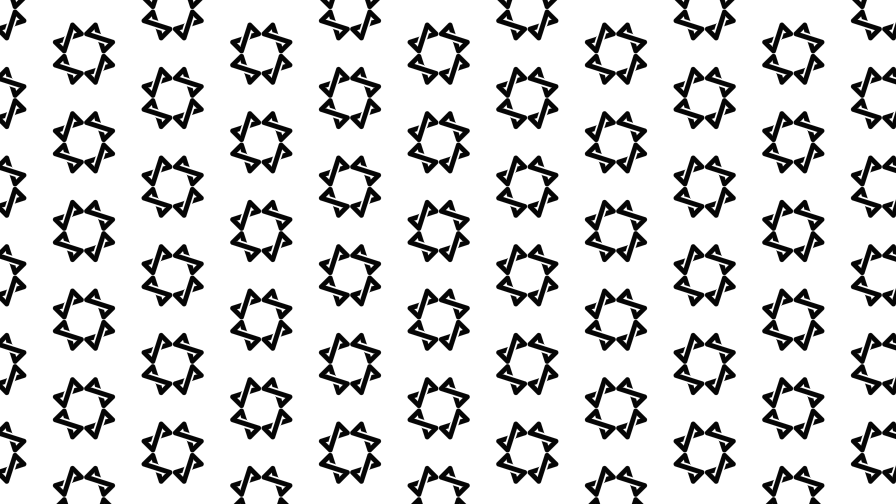
This pattern is drawn by a Shadertoy shader. Its source:

```glsl
float segment(vec2 p, vec2 a, vec2 b) {
    vec2 ab = b - a;
    return length(p - a - ab * clamp(dot(p - a, ab) / dot(ab, ab), 0.0, 1.0));
}

// Turns any quadrant onto the first, keeping the handedness of the knot
vec2 foldQuadrants(vec2 p) {
    if (p.y < 0.0) p = -p;
    return p.x < 0.0 ? vec2(p.y, -p.x) : p;
}

// Bow-tie band whose flatter strand passes over the steeper one
float bowTie(vec2 p) {
    vec2 inner = vec2(0.030, 0.223);
    vec2 tip = vec2(0.129, 0.323);
    float halfWidth = 0.0275;

    float over = segment(p, inner, tip.yx);
    float under = segment(p, tip, inner.yx) - halfWidth;
    under = max(under, halfWidth + 0.020 - over);

    float sides = min(segment(p, inner, tip), segment(p, inner.yx, tip.yx));
    return min(min(over, sides) - halfWidth, under);
}

void mainImage(out vec4 fragColor, in vec2 fragCoord) {
    float rows = 5.684;
    float pixel = rows / iResolution.y;

    // Columns alternate by half a step
    vec2 p = fragCoord * pixel + vec2(0.053, -0.079);
    float column = floor(p.x + 0.5);
    p.y -= 0.5 * mod(column + 1.0, 2.0);
    vec2 cell = fract(p + 0.5) - 0.5;

    float star = bowTie(foldQuadrants(cell));
    float ink = 1.0 - smoothstep(-0.7 * pixel, 0.7 * pixel, star);
    fragColor = vec4(mix(vec3(1.0), vec3(0.02), ink), 1.0);
}
```
